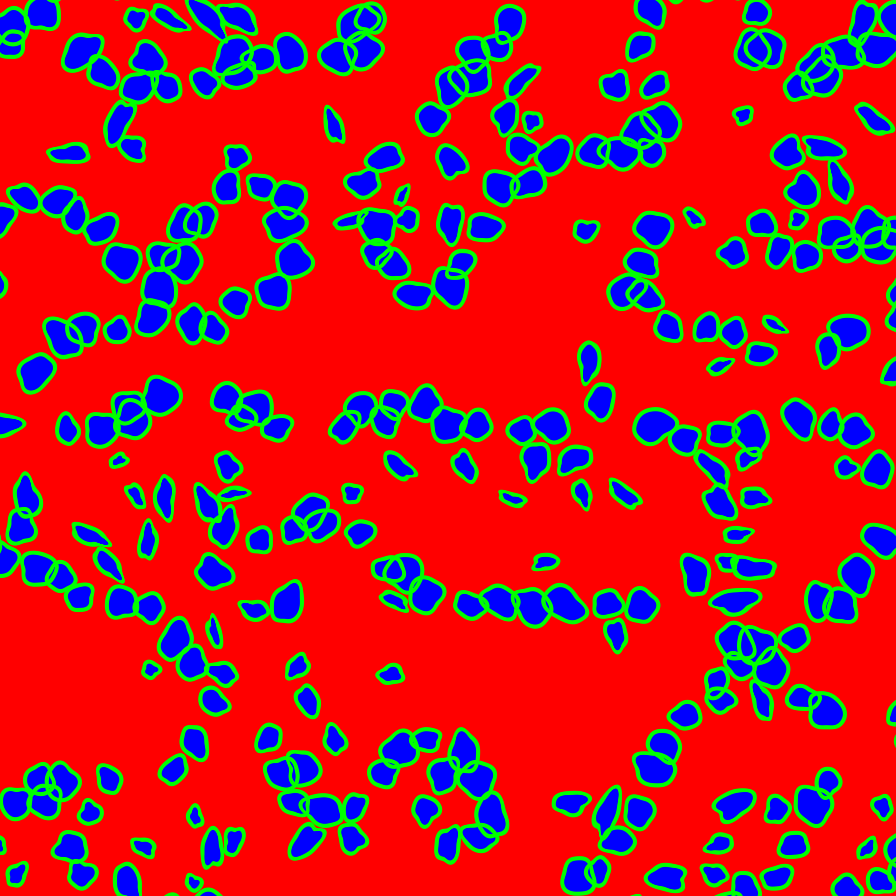
Give the GLSL for this pattern, as a WebGL 2 fragment shader.

```glsl
#version 300 es
precision highp float;

#define GRID 26.0          // grain sites across the canvas
#define FIELD_SCALE 5.0    // size of the rings and empty pockets
#define LINE_WIDTH 0.0046  // outline width, in canvas units
#define CHAIN_BAND 0.57    // half width of the chains, in sites
#define CHAIN_FILL 0.90    // share of chain sites that hold a grain
#define SCATTER_FILL 0.36  // the same between the chains
#define POCKET_FILL 0.08   // the same inside the empty pockets
#define JITTER 0.46
#define SNAP 0.45          // pull of grains towards the chain line

uniform vec2 u_resolution;
out vec4 fragColor;

const float TAU = 6.2831853;
const vec3 GROUND = vec3(1.0, 0.0, 0.0);
const vec3 GRAIN = vec3(0.0, 0.0, 1.0);
const vec3 OUTLINE = vec3(0.0, 1.0, 0.0);

// Integer hash: three values in 0..1 per cell and salt
vec3 hash3(vec2 cell, uint salt) {
    uvec3 v = uvec3(uvec2(ivec2(cell) + 4096), salt);
    v = v * 1664525u + 1013904223u;
    v.x += v.y * v.z; v.y += v.z * v.x; v.z += v.x * v.y;
    v ^= v >> 16u;
    v.x += v.y * v.z; v.y += v.z * v.x; v.z += v.x * v.y;
    return vec3(v >> 8u) / 16777216.0;
}

float slope(vec2 corner, vec2 offset) {
    float angle = TAU * hash3(corner, 11u).x;
    return dot(vec2(cos(angle), sin(angle)), offset);
}

// Gradient noise whose zero line carries the chains of grains
float chainField(vec2 site) {
    vec2 p = site * FIELD_SCALE / GRID + 0.37;
    vec2 i = floor(p), f = p - i;
    vec2 w = f * f * f * (f * (f * 6.0 - 15.0) + 10.0);
    vec2 e = vec2(1.0, 0.0);
    return mix(mix(slope(i, f), slope(i + e.xy, f - e.xy), w.x),
               mix(slope(i + e.yx, f - e.yx), slope(i + e.xx, f - e.xx), w.x), w.y);
}

// Approximate signed distance to an ellipse with a lumpy rim
float grainDistance(vec2 q, vec2 axes, float lumps, vec3 phase) {
    vec2 unit = q / axes;
    float k0 = max(length(unit), 0.001);
    float k1 = max(length(unit / axes), 0.001);
    float t = atan(unit.y, unit.x + 1e-6);
    vec3 waves = cos(vec3(3.0, 4.0, 5.0) * t + TAU * phase);
    float rim = 1.0 + lumps * dot(waves, vec3(0.07, 0.045, 0.025));
    return k0 * (k0 - rim) / k1;
}

void main() {
    vec2 p = gl_FragCoord.xy / u_resolution.y * GRID;
    float pixel = GRID / u_resolution.y;
    float inside = 1e3, edge = 1e3;

    for (int j = -2; j <= 2; j++)
    for (int i = -2; i <= 2; i++) {
        // Jittered site on staggered rows
        float row = floor(p.y) + float(j);
        float stagger = 0.5 * mod(row, 2.0);
        vec2 cell = vec2(floor(p.x - stagger) + float(i), row);
        vec3 place = hash3(cell, 1u);
        vec2 center = cell + vec2(0.5 + stagger, 0.5) + JITTER * (place.xy - 0.5);

        // Distance from the site to the nearest chain line
        float field = chainField(center);
        vec2 grad = vec2(chainField(center + vec2(0.1, 0.0)),
                         chainField(center + vec2(0.0, 0.1))) - field;
        grad /= 0.1;
        float steep = max(length(grad), 0.05);
        float offset = field / steep;
        bool chained = abs(offset) < CHAIN_BAND;
        float chance = chained ? CHAIN_FILL : field > 0.0 ? SCATTER_FILL : POCKET_FILL;
        if (place.z > chance) continue;
        if (chained) center -= SNAP * offset * grad / steep;

        // Plump grains in chains, smaller and longer ones elsewhere
        vec3 form = hash3(cell, 2u);
        float radius = chained ? mix(0.35, 0.54, form.x) : mix(0.20, 0.48, form.x);
        float aspect = mix(chained ? 0.65 : 0.36, 1.0, form.y);
        float angle = TAU * form.z;
        float c = cos(angle), s = sin(angle);
        vec2 q = mat2(c, -s, s, c) * (p - center);
        vec2 axes = radius * vec2(inversesqrt(aspect), sqrt(aspect));
        float d = grainDistance(q, axes, chained ? 1.0 : 1.5, hash3(cell, 3u));
        inside = min(inside, d);
        edge = min(edge, abs(d));
    }

    // Fill, then every outline on top, so overlaps stay visible
    float soft = 0.6 * pixel;
    float fill = 1.0 - smoothstep(-soft, soft, inside);
    float line = 1.0 - smoothstep(-soft, soft, edge - 0.5 * LINE_WIDTH * GRID);
    fragColor = vec4(mix(mix(GROUND, GRAIN, fill), OUTLINE, line), 1.0);
}
```
